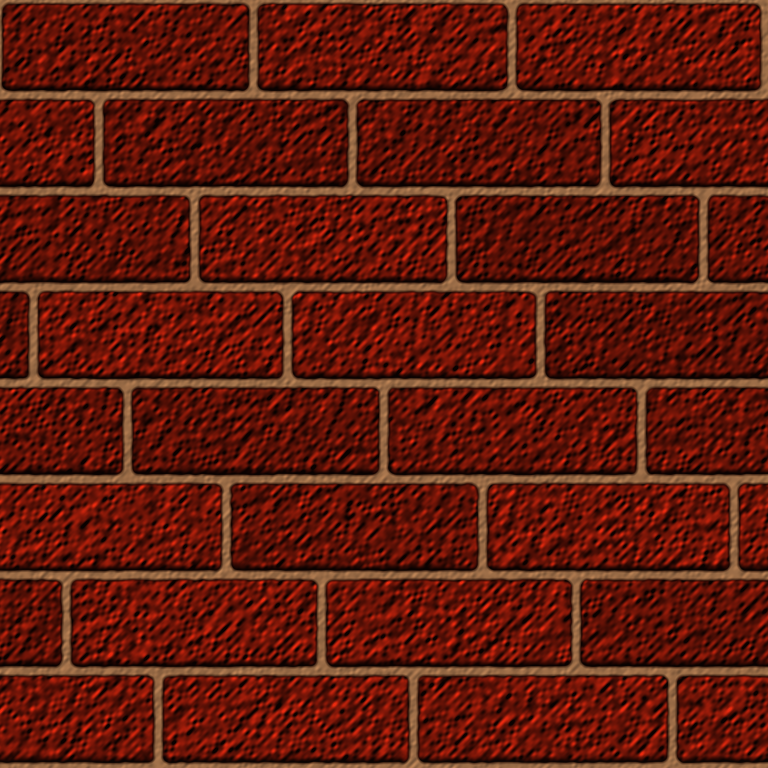
Reproduce this texture procedurally as a Shadertoy shader.

```glsl
const vec2 GRID = vec2(3.0, 8.0);        // bricks across, courses down
const float COURSE_SHIFT = 0.375;        // sideways step per course, in bricks
const float JOINT_JITTER = 0.016;        // in bricks
const float MORTAR_HALF = 0.0063;
const float CORNER_RADIUS = 0.009;
const vec3 BRICK_HUE = vec3(1.0, 0.18, 0.065);
const vec3 MORTAR_LIGHT = vec3(0.60, 0.42, 0.275);
const vec3 MORTAR_SHADE = vec3(0.25, 0.14, 0.08);

float hash(vec2 p) {
    vec3 q = fract(vec3(p.xyx) * 0.1031);
    q += dot(q, q.yzx + 33.33);
    return fract((q.x + q.y) * q.z);
}

float noise(vec2 p) {
    vec2 i = floor(p);
    vec2 f = fract(p);
    f = f * f * (3.0 - 2.0 * f);
    float low = mix(hash(i), hash(i + vec2(1, 0)), f.x);
    float high = mix(hash(i + vec2(0, 1)), hash(i + vec2(1, 1)), f.x);
    return mix(low, high, f.y);
}

// Slope of a rough surface, stretched along the rising diagonal
float grain(vec2 p, float scale) {
    vec2 q = vec2(0.5 * (p.x + p.y), 0.85 * (p.y - p.x)) * scale + 400.0;
    vec2 stride = vec2(0.0, 0.5);
    return noise(q - stride) - noise(q + stride);
}

float jointPosition(float index, float course) {
    float variation = hash(vec2(mod(index, GRID.x), course) + 17.0);
    return index + JOINT_JITTER * (2.0 * variation - 1.0);
}

float roundedBox(vec2 p, vec2 halfSize, float radius) {
    vec2 q = abs(p) - halfSize + radius;
    return length(max(q, 0.0)) + min(max(q.x, q.y), 0.0) - radius;
}

vec3 brickColor(vec2 uv, vec2 p, vec2 halfSize, float edge, float tint) {
    float rough = 0.50 * grain(uv, 185.0) + 0.22 * grain(uv + 3.7, 90.0);
    float tone = (0.365 + rough) * tint;

    // Rounded rim: lit from above, dark below
    vec2 inset = abs(p) - halfSize + 0.012;
    vec2 normal = normalize(max(inset, 0.0) + 0.0001) * sign(p);
    float facing = dot(normal, vec2(0.15, 0.95));
    float rim = smoothstep(-0.010, -0.001, edge);
    tone *= 1.0 + rim * (facing > 0.0 ? 0.15 * facing : 0.85 * facing);
    tone *= 1.0 - 0.55 * smoothstep(-0.0035, 0.0, edge);
    return BRICK_HUE * clamp(tone, 0.035, 0.92);
}

vec3 mortarColor(vec2 uv, float edge) {
    float light = smoothstep(-0.0005, 0.0038, edge);
    float speckle = 1.0 + 0.28 * grain(uv + 9.1, 210.0);
    return mix(MORTAR_SHADE, MORTAR_LIGHT, light) * speckle;
}

void mainImage(out vec4 fragColor, in vec2 fragCoord) {
    vec2 uv = fragCoord / iResolution.xy;
    float pixel = 1.0 / min(iResolution.x, iResolution.y);

    // Courses are counted from the top
    float down = (1.0 - uv.y + 0.001) * GRID.y;
    float course = mod(floor(down), GRID.y);
    float along = uv.x * GRID.x - course * COURSE_SHIFT;

    // Brick between two slightly uneven joints
    float index = floor(along);
    if (along < jointPosition(index, course)) index -= 1.0;
    else if (along >= jointPosition(index + 1.0, course)) index += 1.0;
    float left = jointPosition(index, course);
    float right = jointPosition(index + 1.0, course);

    vec2 p = vec2(along - 0.5 * (left + right), 0.5 - fract(down)) / GRID;
    vec2 halfSize = 0.5 * vec2(right - left, 1.0) / GRID - MORTAR_HALF;
    float edge = roundedBox(p, halfSize, CORNER_RADIUS);
    edge += 0.0016 * (noise(uv * 110.0) - 0.5);

    float tint = mix(0.88, 1.14, hash(vec2(mod(index, GRID.x), course) + 53.0));
    vec3 brick = brickColor(uv, p, halfSize, edge, tint);
    vec3 mortar = mortarColor(uv, edge);
    float coverage = smoothstep(-0.75 * pixel, 0.75 * pixel, edge);
    fragColor = vec4(mix(brick, mortar, coverage), 1.0);
}
```
